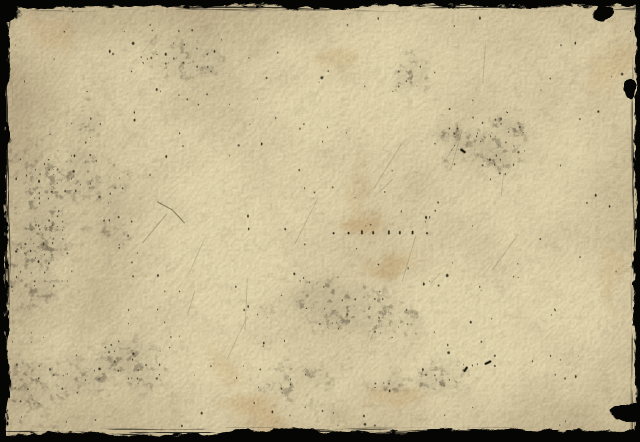
Reproduce this texture procedurally as a WebGL 2 fragment shader.

```glsl
#version 300 es
precision highp float;
// Draws a sheet of aged, stained and speckled paper inside a ragged black ink border.

uniform vec2 u_resolution;
out vec4 fragColor;

const vec3 CREAM = vec3(0.865, 0.815, 0.66);
const vec3 TAN = vec3(0.70, 0.635, 0.505);
const vec3 RUST = vec3(0.71, 0.56, 0.36);
const vec3 SOOT = vec3(0.36, 0.32, 0.26);
const vec3 INK = vec3(0.02, 0.02, 0.01);

float hash(vec2 p) {
  return fract(sin(dot(p, vec2(127.1, 311.7))) * 43758.5);
}

float noise(vec2 p) {
  vec2 i = floor(p), f = fract(p);
  f = f * f * (3.0 - 2.0 * f);
  return mix(mix(hash(i), hash(i + vec2(1, 0)), f.x),
             mix(hash(i + vec2(0, 1)), hash(i + vec2(1, 1)), f.x), f.y);
}

float fbm(vec2 p) {
  float sum = 0.0, amp = 0.5;
  for (int i = 0; i < 5; i++) {
    sum += amp * noise(p);
    p = mat2(1.6, 1.2, -1.2, 1.6) * p + 7.3;
    amp *= 0.5;
  }
  return sum;
}

// Soft elliptical blot with a warped outline
float stain(vec2 p, vec2 centre, vec2 radius) {
  vec2 warp = vec2(fbm(p * 15.0), fbm(p * 15.0 + 31.0)) - 0.5;
  return 1.0 - smoothstep(0.25, 1.0, length((p - centre) / radius + 1.7 * warp));
}

// Line segment of the given half width
float stroke(vec2 p, vec2 a, vec2 b, float halfWidth, float aa) {
  vec2 pa = p - a, ba = b - a;
  float d = length(pa - ba * clamp(dot(pa, ba) / dot(ba, ba), 0.0, 1.0));
  return 1.0 - smoothstep(halfWidth - aa, halfWidth + aa, d);
}

// One random fleck per grid cell, kept with the given chance
float flecks(vec2 p, float cells, float chance, float size, float aa) {
  vec2 id = floor(p * cells);
  vec2 jitter = 0.25 + 0.5 * vec2(hash(id + 3.1), hash(id + 8.7));
  vec2 q = p - (id + jitter) / cells;
  q.x *= 1.0 + 0.7 * hash(id + 5.0);
  float r = size * (0.4 + 0.8 * hash(id + 1.9));
  return step(hash(id), chance) * (1.0 - smoothstep(r - aa, r + aa, length(q)));
}

// Torn ink along one side: d is the distance inward from that side
float inkSide(float along, float d, float width, float seed, float aa) {
  float reach = width * (0.7 + 0.6 * noise(vec2(along * 9.0, seed)));
  reach += 0.022 * (fbm(vec2(along * 45.0, d * 110.0) + seed) - 0.5);
  float body = 1.0 - smoothstep(-aa, aa, d - reach);
  float run = smoothstep(0.56, 0.68, fbm(vec2(along * 7.0, d * 240.0) + seed));
  return max(body, 0.75 * run * (1.0 - smoothstep(width, width + 0.014, d)));
}

void main() {
  vec2 p = gl_FragCoord.xy / u_resolution.y;
  float w = u_resolution.x / u_resolution.y;
  float px = 1.0 / u_resolution.y;
  float edge = min(min(p.x, w - p.x), min(p.y, 1.0 - p.y));

  // Paper tone: paler toward the middle and right, mottled and worn at the rim
  float tone = 0.69 + 0.23 * smoothstep(0.0, 0.65, p.x);
  tone += 0.9 * (fbm(p * 4.0 + 2.0) - 0.5) + 0.35 * (fbm(p * 17.0) - 0.5);
  tone -= 0.40 * (1.0 - smoothstep(0.0, 0.16, edge));
  tone += 0.16 * stain(p, vec2(1.2, 0.28), vec2(0.28));
  vec3 col = mix(TAN, CREAM, clamp(tone, 0.0, 1.0));

  // Rust coloured water marks
  float rust = stain(p, vec2(0.823, 0.495), vec2(0.050, 0.036));
  rust += stain(p, vec2(0.865, 0.40), vec2(0.075, 0.045));
  rust += stain(p, vec2(0.565, 0.075), vec2(0.10, 0.055));
  rust += 0.6 * stain(p, vec2(0.50, 0.17), vec2(0.06));
  rust += 0.6 * stain(p, vec2(0.761, 0.855), vec2(0.045, 0.05));
  rust += 0.6 * stain(p, vec2(0.12, 0.92), vec2(0.10, 0.06));
  rust += 0.7 * stain(p, vec2(0.90, 0.085), vec2(0.08, 0.05));
  rust += 0.6 * stain(p, vec2(1.39, 0.86), vec2(0.05, 0.12));
  rust += 0.5 * stain(p, vec2(1.38, 0.36), vec2(0.035, 0.17));
  rust += 0.4 * stain(p, vec2(0.82, 0.62), vec2(0.035, 0.13));
  col = mix(col, RUST, 0.36 * min(rust, 1.0));

  // Grey soiling, smooth haze plus gritty stipple
  float dirt = 0.8 * stain(p, vec2(0.12, 0.56), vec2(0.17, 0.20));
  dirt += 0.9 * stain(p, vec2(0.06, 0.41), vec2(0.10, 0.13));
  dirt += 0.8 * stain(p, vec2(0.25, 0.16), vec2(0.16, 0.09));
  dirt += 0.8 * stain(p, vec2(0.06, 0.12), vec2(0.12, 0.15));
  dirt += stain(p, vec2(1.09, 0.665), vec2(0.13, 0.075));
  dirt += 0.8 * stain(p, vec2(0.93, 0.81), vec2(0.09, 0.06));
  dirt += 0.8 * stain(p, vec2(0.77, 0.29), vec2(0.20, 0.08));
  dirt += stain(p, vec2(0.98, 0.125), vec2(0.13, 0.06));
  dirt += 0.6 * stain(p, vec2(0.66, 0.14), vec2(0.14, 0.07));
  dirt += 0.6 * stain(p, vec2(0.42, 0.87), vec2(0.10, 0.08));
  dirt = min(dirt, 1.0);
  float grit = smoothstep(0.52, 0.74, fbm(p * 85.0));
  col = mix(col, SOOT, dirt * (0.13 + 0.42 * grit) + 0.07 * grit);

  // Fibre relief and fine grain
  col += 0.055 * (noise(p * 170.0) - noise(p * 170.0 + vec2(0.5, -0.5)));
  col += 0.035 * (noise(p * 350.0) - 0.5);

  // Scattered flecks, denser where the paper is soiled
  float marks = 0.65 * flecks(p, 95.0, 0.015 + 0.17 * dirt, 0.0021, px);
  marks = max(marks, 0.8 * flecks(p + 0.37, 38.0, 0.035 + 0.09 * dirt, 0.003, px));
  for (int i = 0; i < 8; i++) {
    float k = float(i);
    vec2 c = vec2(0.752 + 0.030 * k + 0.008 * hash(vec2(k, 4.0)), 0.472);
    marks = max(marks, stroke(p, c, c + vec2(0.0, 0.005 * hash(vec2(k, 2.0))), 0.0018, px));
  }
  marks = max(marks, stroke(p, vec2(1.099, 0.177), vec2(1.109, 0.182), 0.0025, px));
  marks = max(marks, stroke(p, vec2(1.051, 0.161), vec2(1.056, 0.168), 0.0025, px));
  marks = max(marks, stroke(p, vec2(1.044, 0.661), vec2(1.051, 0.656), 0.0026, px));

  // Hairline scratches
  float hair = 0.0;
  for (int i = 0; i < 16; i++) {
    float k = float(i), a = 0.75 + 0.8 * hash(vec2(k, 6.0));
    vec2 c = vec2(0.25 + 0.95 * hash(vec2(k, 1.0)), 0.15 + 0.75 * hash(vec2(k, 9.0)));
    vec2 span = (0.03 + 0.09 * hash(vec2(k, 5.0))) * vec2(cos(a), sin(a));
    hair = max(hair, 0.24 * stroke(p, c, c + span, 0.0004, px));
  }
  hair = max(hair, 0.6 * stroke(p, vec2(0.357, 0.543), vec2(0.39, 0.525), 0.0007, px));
  hair = max(hair, 0.6 * stroke(p, vec2(0.39, 0.525), vec2(0.417, 0.496), 0.0007, px));
  hair = max(hair, 0.35 * stroke(p, vec2(0.376, 0.515), vec2(0.323, 0.451), 0.0006, px));
  col = mix(col, INK * 4.0, max(marks, hair));

  // Ragged border with heavier blots in the corners
  float aa = max(px, 0.0018);
  float ink = inkSide(p.y, p.x, 0.017, 3.0, aa);
  ink = max(ink, inkSide(p.y, w - p.x, 0.011, 17.0, aa));
  ink = max(ink, inkSide(p.x, 1.0 - p.y, 0.015, 29.0, aa));
  ink = max(ink, inkSide(p.x, p.y, 0.023, 41.0, aa));
  float blot = stain(p, vec2(0.02, 0.985), vec2(0.06, 0.045));
  blot = max(blot, stain(p, vec2(w - 0.09, 0.975), vec2(0.045, 0.03)));
  blot = max(blot, stain(p, vec2(w - 0.015, 0.075), vec2(0.05, 0.03)));
  blot = max(blot, stain(p, vec2(w - 0.015, 0.79), vec2(0.025, 0.035)));
  ink = max(ink, smoothstep(0.3, 0.5, blot * (0.5 + fbm(p * 70.0))));
  fragColor = vec4(mix(clamp(col, 0.0, 1.0), INK, ink), 1.0);
}
```
